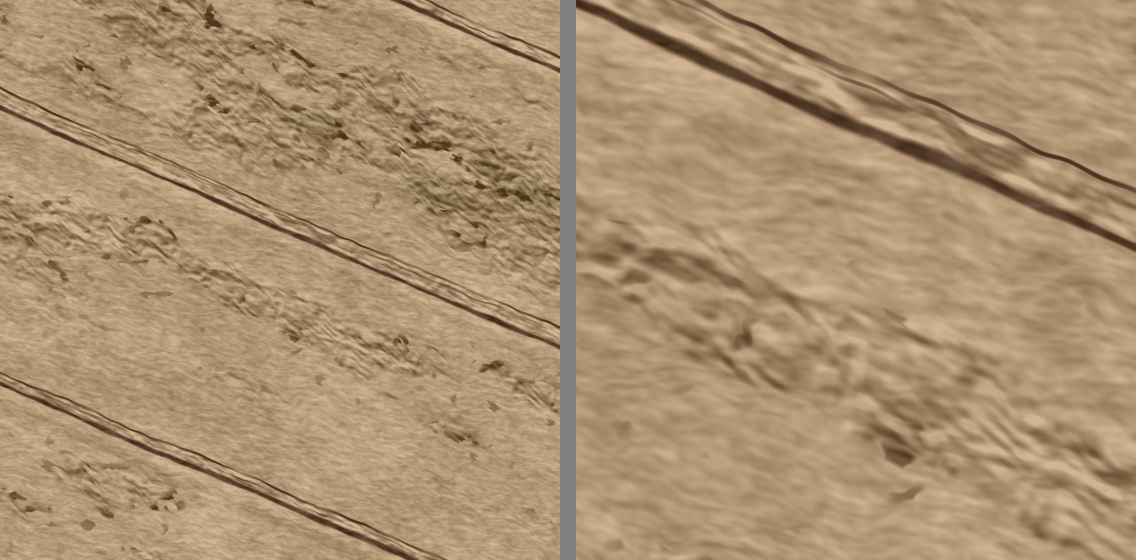
Left: the whole. Right: its middle third, enlarged.
Reproduce this texture procedurally as a Shadertoy shader.

```glsl
// Dry stubble field crossed by diagonal pairs of wheel ruts at a regular spacing.
// Sheared coordinates follow the ruts; gradient noise makes the straw grain,
// the trampled patches with lit relief, and the chains of dark clods.

#define RUT_SLOPE 0.427     // descent of the ruts per canvas width
#define RUT_SPACING 0.493   // vertical distance between rut pairs
#define RUT_START 0.193     // depth of the middle pair at the left edge
#define RUT_WIDTH 0.0043    // half width of the lower rut
#define GRAIN_SLOPE 0.2     // descent of the straw fibres
#define GRAIN_DEPTH 0.18
#define RELIEF_DEPTH 0.56
#define CLOD_DEPTH 0.85
#define STRAW vec3(0.712, 0.602, 0.472)
#define TONE vec3(0.41, 0.40, 0.37)      // colour change per unit of light
#define OLIVE vec3(0.53, 0.47, 0.32)
#define RUT_SOIL vec3(0.27, 0.18, 0.115)

// Unit gradient at a lattice point, from an integer hash
vec2 gradient(vec2 cell) {
    uvec2 c = uvec2(ivec2(cell) + 32768);
    uint h = c.x * 1597334677u ^ c.y * 3812015801u;
    h = (h ^ (h >> 15)) * 2246822519u;
    h ^= h >> 13;
    float angle = float(h & 65535u) * 6.28318 / 65536.0;
    return vec2(cos(angle), sin(angle));
}

float noise(vec2 p) {
    vec2 i = floor(p), f = p - i;
    vec2 u = f * f * f * (f * (f * 6.0 - 15.0) + 10.0);
    vec2 e = vec2(1, 0);
    float low = mix(dot(gradient(i), f), dot(gradient(i + e), f - e), u.x);
    float high = mix(dot(gradient(i + e.yx), f - e.yx), dot(gradient(i + 1.0), f - 1.0), u.x);
    return 1.4 * mix(low, high, u.y);
}

// Height of the flattened straw, with folds bent by a coarser noise
float strawHeight(vec2 s) {
    s += 0.012 * vec2(noise(s * 19.0), noise(s * 23.0 + 7.0));
    return noise(s * vec2(19, 40)) + 0.6 * noise(s * vec2(48, 80) + 5.0)
         + 0.42 * noise(s * vec2(85, 150) + 9.0);
}

float line(float d, float halfWidth) {
    return 1.0 - smoothstep(0.4 * halfWidth, 1.3 * halfWidth + 0.5 / iResolution.y, abs(d));
}

void mainImage(out vec4 fragColor, in vec2 fragCoord) {
    vec2 p = fragCoord / iResolution.xy;
    p.y = 1.0 - p.y;                                  // depth below the top edge
    vec2 s = vec2(p.x, p.y - RUT_SLOPE * p.x);        // along and across the ruts
    float lane = (s.y - RUT_START) / RUT_SPACING;
    float row = floor(lane), across = lane - row;
    float worn = 1.0 - step(0.5, abs(row + 1.0));     // the lane above the middle pair

    // Straw grain
    vec2 g = vec2(p.x, p.y - GRAIN_SLOPE * p.x);
    g.y += 0.008 * noise(p * 13.0) + 0.003 * noise(p * 31.0);
    float grain = noise(g * vec2(30, 115)) + 0.85 * noise(g * vec2(70, 200) + 3.0)
                + 0.5 * noise(g * vec2(130, 260) + 6.0);
    float light = GRAIN_DEPTH * grain + 0.13 * noise(s * vec2(4, 11) + 20.0)
                + 0.09 * noise(s * vec2(12, 30) + 26.0);

    // Trampled patches, broadest in the worn lane
    float swath = smoothstep(0.05, 0.17, across)
                * (1.0 - smoothstep(mix(0.35, 0.7, worn), mix(0.85, 0.94, worn), across));
    vec2 bent = s + 0.025 * vec2(noise(p * 9.0), noise(p * 12.0 + 4.0));
    float field = noise(bent * vec2(3.3, 9.5) + 2.3) + 0.45 * noise(bent * vec2(9, 23))
                - mix(0.14, -0.2, worn);
    float patchAmount = smoothstep(-0.04, 0.22, field) * swath;
    vec2 lightStep = vec2(0.001, 0.0032);
    float relief = strawHeight(s + lightStep) - strawHeight(s - lightStep);
    light += RELIEF_DEPTH * clamp(relief, -0.85, 0.45) * (0.14 + 0.86 * patchAmount);
    light -= 0.15 * patchAmount;

    // Clods: short chains along the patch borders, and a few strays
    float border = 1.0 - smoothstep(0.04, 0.13, abs(field - mix(0.06, 0.22, worn)));
    float lumps = noise(p * vec2(41, 56) + 0.25 * relief + 11.0);
    float chain = border * smoothstep(0.0, 0.3, lumps)
                * smoothstep(-0.08, 0.14, noise(s * vec2(6, 12) + 31.0));
    float stray = smoothstep(0.5, 0.7, noise(p * vec2(29, 39) + 0.2 * relief + 17.0));
    light -= CLOD_DEPTH * max(chain, 0.6 * stray) * swath * (0.85 + 0.5 * grain);

    // Rut pair: distance below the lower rut, with slight wander
    float pair = floor(lane + 0.5);
    float d = (lane - pair) * RUT_SPACING;
    d += 0.0035 * noise(vec2(s.x * 6.0, pair * 5.3 + 0.4))
       + 0.0016 * noise(vec2(s.x * 27.0, pair * 3.7 + 0.6));
    float outer = pair == 0.0 ? 0.035 : 0.022;
    float upper = d + outer + 0.004 * noise(vec2(s.x * 8.0, pair * 7.1 + 0.3))
                + 0.002 * noise(vec2(s.x * 38.0, pair + 0.2));
    float broken = 0.75 + 0.8 * noise(vec2(s.x * 15.0, pair * 4.3 + 0.7));

    // Pressed strip between the ruts, bright rims and a faint lower furrow
    float strip = smoothstep(-0.003, 0.004, upper) * (1.0 - smoothstep(-0.006, 0.0, d));
    light += strip * (0.4 * noise(s * vec2(34, 190) + 8.0) + 0.3 * relief - 0.13);
    light += 0.14 * line(d + 0.009, 0.003) + 0.1 * line(d - 0.013, 0.009);
    light += 0.2 * line(upper - 0.006, 0.0025);
    light -= 0.11 * line(d - 0.034, 0.008) * (0.6 + noise(s * vec2(18, 60)));

    // Colour: straw, green regrowth, then the dark ruts
    vec3 colour = STRAW + TONE * clamp(light, -0.98, 0.26);
    float regrowth = exp(-pow((s.y + 0.02) / 0.085, 2.0)) * smoothstep(-0.1, 0.9, p.x);
    regrowth *= smoothstep(-0.3, 0.45, noise(s * vec2(7, 18) + 13.0));
    colour = mix(colour, OLIVE + TONE * clamp(light, -0.7, 0.3), 0.55 * regrowth);
    float lowerRut = line(d, RUT_WIDTH * (1.0 + 0.6 * noise(vec2(s.x * 17.0, pair + 0.5))));
    float faded = 0.9 + 0.25 * noise(vec2(s.x * 22.0, pair * 2.9 + 0.1));
    colour = mix(colour, RUT_SOIL + 0.06 * grain, min(faded, 0.95) * lowerRut);
    float thread = line(upper, 0.0019 + 0.0012 * noise(vec2(s.x * 20.0, pair + 0.8)));
    float twin = line(upper - 0.0095 - 0.006 * noise(vec2(s.x * 11.0, pair + 0.4)), 0.0012);
    colour = mix(colour, RUT_SOIL, clamp(broken, 0.25, 0.95) * thread);
    colour = mix(colour, RUT_SOIL, clamp(0.9 - broken, 0.0, 0.6) * twin);
    fragColor = vec4(clamp(colour, 0.0, 1.0), 1.0);
}
```
